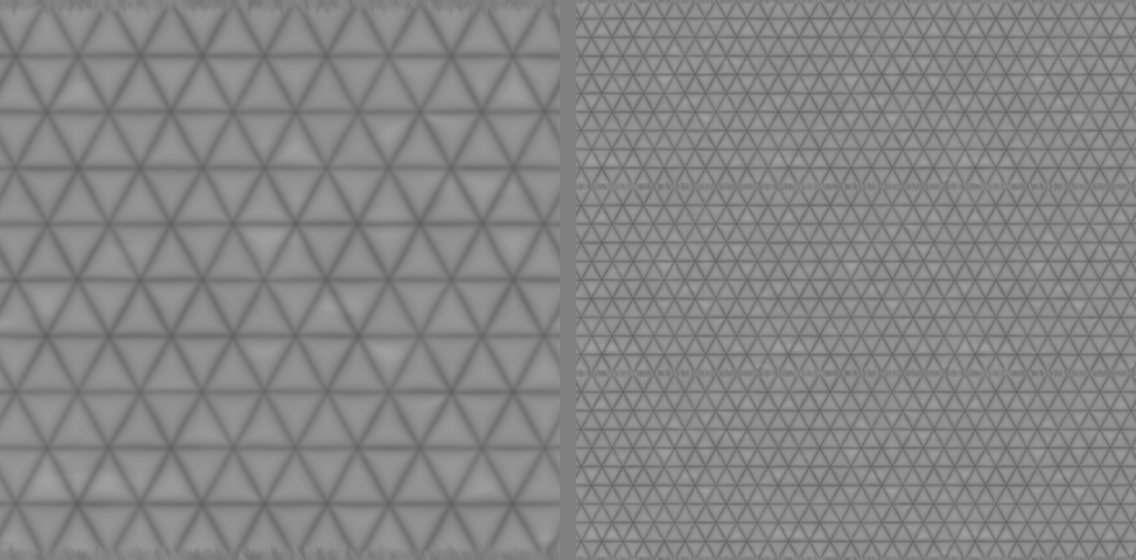
Left: one tile. Right: repeated 3 by 3.
This pattern is drawn by a three.js fragment shader. Its source:

```glsl
varying vec2 vUv;

#define REPEATS vec2(9.0, 10.0)
#define FACE_TONE 0.587
#define GROOVE_DEPTH 0.134
#define GROOVE_FALLOFF 0.0082
#define GROOVE_ROUNDING 0.0031
#define WOBBLE 0.0022
#define WRINKLE_CELLS vec2(13.0, 36.0)
#define WRINKLE_DEPTH 0.04
#define STREAK_LIGHT 0.04
#define STRANDS 50.0
#define STRAND_LENGTH 0.038

float hash(vec2 p) {
  vec3 q = fract(vec3(p.xyx) * 0.1031);
  q += dot(q, q.yzx + 33.33);
  return fract((q.x + q.y) * q.z);
}

// Value noise that wraps after a whole number of cells
float wrapNoise(vec2 uv, vec2 cells, float seed) {
  vec2 p = uv * cells;
  vec2 i = floor(p);
  vec2 f = p - i;
  f = f * f * (3.0 - 2.0 * f);
  vec2 a = mod(i, cells) + seed;
  vec2 b = mod(i + 1.0, cells) + seed;
  return mix(mix(hash(a), hash(vec2(b.x, a.y)), f.x),
             mix(hash(vec2(a.x, b.y)), hash(b), f.x), f.y);
}

// Distance to the nearest whole number
float lineDistance(float x) {
  return abs(fract(x + 0.5) - 0.5);
}

float groove(float d) {
  float r = sqrt(d * d + GROOVE_ROUNDING * GROOVE_ROUNDING) - GROOVE_ROUNDING;
  return exp(-r / GROOVE_FALLOFF);
}

// Three families of seams, blended so that crossings are deeper
float triangleGrooves(vec2 uv) {
  vec2 p = uv * REPEATS - vec2(0.75, 0.0);
  float slope = length(vec2(REPEATS.x, 0.5 * REPEATS.y));
  vec3 g = vec3(groove(lineDistance(p.y) / REPEATS.y),
                groove(lineDistance(p.x + 0.5 * p.y) / slope),
                groove(lineDistance(p.x - 0.5 * p.y) / slope));
  return pow(dot(g * g, g), 1.0 / 3.0);
}

// Soft, nearly level creases with brighter smears
float wrinkles(vec2 uv) {
  vec2 bend = vec2(0.0, 0.04 * wrapNoise(uv, vec2(11.0, 9.0), 17.0));
  float fine = wrapNoise(uv + bend, WRINKLE_CELLS, 31.0);
  float broad = wrapNoise(uv + bend, vec2(10.0, 21.0), 83.0);
  float streak = smoothstep(0.5, 1.0, fine) * smoothstep(0.35, 0.9, broad);
  return (0.4 * fine + 0.6 * broad - 0.53) * WRINKLE_DEPTH + streak * STREAK_LIGHT;
}

// Tapered strands across the horizontal border
float frayedEdge(vec2 uv, float tone) {
  float height = uv.y - step(0.5, uv.y);
  float reach = abs(height);
  tone = mix(tone, 0.485, 0.6 * (1.0 - smoothstep(0.004, 0.024, reach)));
  for (int k = 0; k < 3; k++) {
    float seed = float(k) * 19.0 + 5.0;
    float lean = (float(k) - 1.0) * 0.28 + 0.12;
    float x = (uv.x + lean * height) * STRANDS + float(k) * 0.37;
    float id = mod(floor(x), STRANDS);
    float span = STRAND_LENGTH * mix(0.3, 1.0, hash(vec2(id, seed)));
    float halfWidth = 0.42 * (1.0 - reach / span);
    float side = abs(fract(x) - 0.5);
    float cover = 1.0 - smoothstep(halfWidth - 0.09, halfWidth + 0.09, side);
    cover *= 1.0 - smoothstep(0.5 * span, span, reach);
    float shade = mix(0.44, 0.57, hash(vec2(id, seed + 41.0)));
    tone = mix(tone, shade, 0.48 * cover);
  }
  return tone;
}

void main() {
  // Slight sag of the seams
  vec2 sag = vec2(wrapNoise(vUv, vec2(24.0), 7.0),
                  wrapNoise(vUv, vec2(24.0), 59.0)) - 0.5;
  float seams = triangleGrooves(vUv + WOBBLE * sag);
  float depth = GROOVE_DEPTH * mix(0.85, 1.15, wrapNoise(vUv, vec2(13.0), 101.0));

  float tone = FACE_TONE - depth * seams;
  tone += wrinkles(vUv) * (1.0 - 0.5 * seams);
  tone = frayedEdge(vUv, tone);
  gl_FragColor = vec4(vec3(tone), 1.0);
}
```
